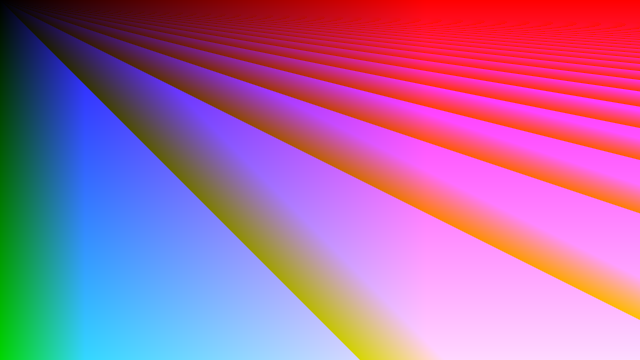
This background is drawn by a Shadertoy shader. Its source:

```glsl
// Fan of coloured rays spreading from the top left corner, made by a modulo ramp.

#define CANVAS_SPAN 0.84375  // colour units covered by the canvas height
#define BLUE_GAIN 5.0        // steepness of the blue ramp beside each ray edge
#define FADE_START 0.8       // rays per pixel where they begin to blend
#define FADE_END 1.5         // rays per pixel where only their mean is left

// Blue ramp mod(x, y), with its falling edges smoothed over one pixel.
float rayRamp(vec2 p, float pixel) {
    float ray = p.x / p.y;
    float width = pixel * (1.0 + ray) / p.y;
    float phase = fract(max(ray - 0.5 * width, 0.0));
    float lead = min(0.5 * width, ray);

    float ramp = min(min(phase + lead, 1.0) * p.y * BLUE_GAIN, 1.0);
    ramp *= clamp((1.0 - phase) / width, 0.0, 1.0);

    // Rays finer than a pixel turn into their mean value.
    float mean = min(0.5 * p.y * BLUE_GAIN, 1.0);
    return mix(ramp, mean, smoothstep(FADE_START, FADE_END, width));
}

void mainImage(out vec4 fragColor, in vec2 fragCoord) {
    // Position measured right and down from the top left corner.
    float pixel = CANVAS_SPAN / iResolution.y;
    vec2 p = vec2(fragCoord.x, iResolution.y - fragCoord.y) * pixel;

    // Red grows to the right, green grows downwards, blue draws the rays.
    vec3 color = vec3(p, rayRamp(p, pixel));
    fragColor = vec4(clamp(color, 0.0, 1.0), 1.0);
}
```
